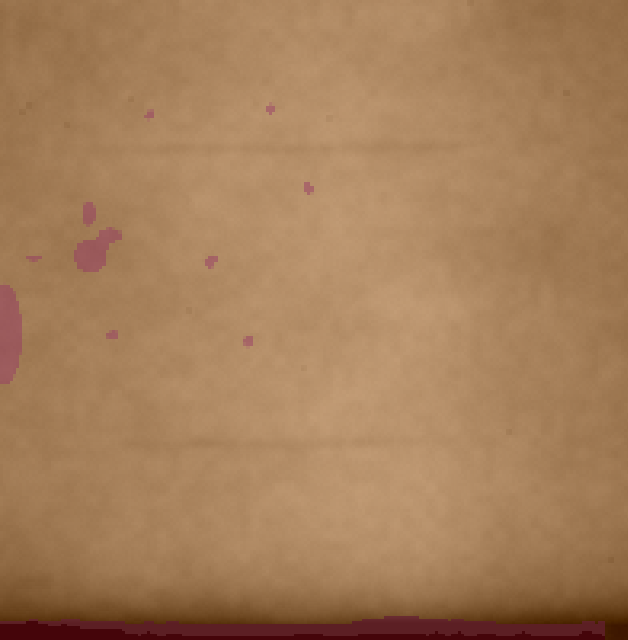
Write a Shadertoy shader that draws this texture.

```glsl
// Aged tan parchment in small blocks, with faint creases, wine stains and a dark red lower edge.

float hash(vec2 p) {
    vec3 q = fract(p.xyx * 0.1031);
    q += dot(q, q.yzx + 33.33);
    return fract((q.x + q.y) * q.z);
}

float noise(vec2 p) {
    vec2 i = floor(p), f = fract(p);
    f = f * f * (3.0 - 2.0 * f);
    return mix(mix(hash(i), hash(i + vec2(1, 0)), f.x),
               mix(hash(i + vec2(0, 1)), hash(i + vec2(1, 1)), f.x), f.y);
}

float fbm(vec2 p) {
    float sum = 0.0, amp = 0.5;
    for (int i = 0; i < 5; i++) {
        sum += amp * noise(p);
        p = p * 2.03 + 17.3;
        amp *= 0.55;
    }
    return sum;
}

// Approximate signed distance to an ellipse
float ellipse(vec2 p, vec2 center, vec2 radii) {
    return (length((p - center) / radii) - 1.0) * min(radii.x, radii.y);
}

float stainDistance(vec2 p) {
    float d = ellipse(p, vec2(0.006, 0.478), vec2(0.029, 0.079));
    float drop = ellipse(p, vec2(0.141, 0.600), vec2(0.026));
    d = min(d, drop);
    d = min(d, ellipse(p, vec2(0.172, 0.632), vec2(0.018, 0.011)));
    d = min(d, ellipse(p, vec2(0.158, 0.618), vec2(0.012)));
    d = min(d, ellipse(p, vec2(0.139, 0.667), vec2(0.010, 0.020)));
    d = min(d, ellipse(p, vec2(0.053, 0.597), vec2(0.013, 0.005)));
    // Scattered specks
    for (int i = 1; i <= 6; i++) {
        float k = float(i);
        vec2 center = vec2(0.14, 0.44) + vec2(0.40, 0.47) * fract(k * vec2(0.618, 0.755) + vec2(0.0, 0.3));
        vec2 radii = vec2(0.007) + 0.005 * vec2(hash(vec2(k, 3.0)), hash(vec2(k, 8.0)));
        d = min(d, ellipse(p, center, radii) + 0.005 * (noise(p * 130.0) - 0.3));
    }
    return d;
}

void mainImage(out vec4 fragColor, in vec2 fragCoord) {
    vec2 p = fragCoord / iResolution.y;
    vec2 cell = floor(p * 200.0);
    vec2 block = (cell + 0.5) / 200.0;

    // Light middle, darker sides and top
    float tone = 0.605 + 0.125 * exp(-pow(p.x - 0.54, 2.0) / 0.14);
    tone -= 0.025 * smoothstep(0.66, 0.80, p.x);
    tone -= 0.035 * smoothstep(0.82, 1.0, p.y);

    // Cloudy mottling and block grain
    tone += 0.085 * (fbm(block * vec2(6.0, 8.0) + 4.0) - 0.55);
    tone += 0.030 * (noise(block * 55.0) - 0.5);
    tone += 0.012 * (hash(cell) - 0.5);
    tone -= 0.03 * step(0.9985, hash(floor(cell / 2.0) + 71.0));

    // Two soft horizontal creases
    float creaseY = p.y + 0.012 * (noise(vec2(p.x * 9.0, 2.0)) - 0.5);
    float creases = exp(-pow((creaseY - 0.772) / 0.010, 2.0))
                  + exp(-pow((creaseY - 0.310) / 0.010, 2.0));
    float span = smoothstep(0.08, 0.28, p.x) * smoothstep(0.80, 0.65, p.x);
    tone -= 0.028 * creases * span * (0.5 + noise(block * 25.0));

    // Shadow along the foot
    tone -= min(0.60 * exp(-p.y / 0.045), 0.36);
    vec3 color = max(vec3(tone) - vec3(0.0, 0.15, 0.30), 0.0);

    // Translucent wine stains
    float stain = smoothstep(0.0006, -0.0006, stainDistance(block));
    color = mix(color, vec3(0.58, 0.18, 0.40), 0.42 * stain);

    // Ragged two-tone red edge
    float ragged = noise(vec2(block.x * 8.0, 5.0));
    float jitter = 0.004 * (noise(vec2(block.x * 60.0, 9.0)) - 0.5);
    float top = 0.025 + 0.014 * ragged + jitter - 0.006 * smoothstep(0.70, 0.85, block.x);
    float deepTop = mix(0.027, 0.009, smoothstep(0.02, 0.30, block.x)) + 0.006 * (ragged - 0.5) + 2.0 * jitter;
    float inside = step(block.x, 0.945);
    float y = floor(p.y * 256.0 + 0.5) / 256.0;
    vec3 wine = vec3(0.36, 0.12, 0.14) + 0.06 * smoothstep(0.024, 0.04, p.y);
    color = mix(color, wine, inside * step(y, top));
    color = mix(color, vec3(0.27, 0.02, 0.04), inside * step(y, deepTop));

    fragColor = vec4(color, 1.0);
}
```
